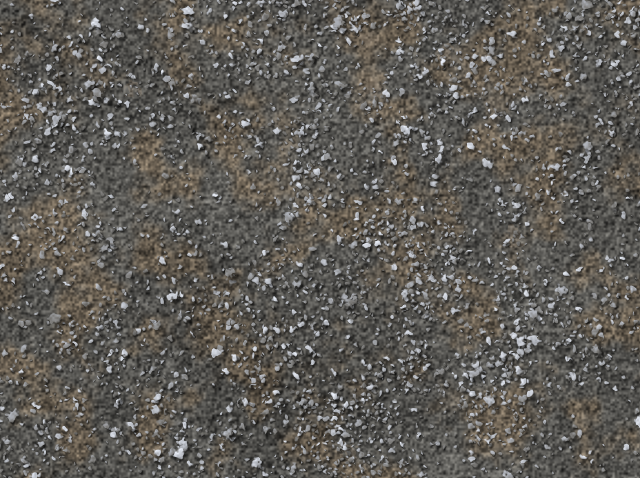
This texture is drawn by a Shadertoy shader. Its source:

```glsl
// Weathered dark asphalt sprinkled with pale blue-grey mineral crumbs.
// Layered value noise forms the gritty brown-grey ground; jittered grids
// scatter rough grains, each lit from the upper left with a small shadow.

float hash(vec2 cell, float seed) {
    uvec2 q = uvec2(ivec2(cell)) * uvec2(1597u, 3812u + 3u);
    uint n = (q.x ^ (q.y * 7919u)) + uint(seed) * 26699u;
    n = (n ^ (n >> 15)) * 73244475u;
    n = (n ^ (n >> 13)) * 73244475u;
    n ^= n >> 16;
    return float(n & 65535u) / 65535.0;
}

float noise(vec2 p, float seed) {
    vec2 i = floor(p), f = fract(p);
    f = f * f * (3.0 - 2.0 * f);
    float low = mix(hash(i, seed), hash(i + vec2(1, 0), seed), f.x);
    float high = mix(hash(i + vec2(0, 1), seed), hash(i + vec2(1, 1), seed), f.x);
    return mix(low, high, f.y);
}

float fbm(vec2 p, float seed) {
    float sum = 0.0, amp = 0.53;
    for (int k = 0; k < 4; k++) {
        sum += amp * noise(p, seed + float(k));
        p = mat2(1.6, 1.2, -1.2, 1.6) * p + 7.3;
        amp *= 0.5;
    }
    return sum;
}

// Scattered crumbs: x = coverage, y = brightness, z = cast shadow
vec3 grains(vec2 uv, float freq, float share, float seed) {
    vec2 p = uv * freq;
    vec2 wobble = vec2(noise(uv * 150.0, seed + 5.0), noise(uv * 150.0, seed + 6.0)) - 0.5;
    vec2 home = floor(p);
    float soft = 0.05 + 0.6 * freq / iResolution.y;
    vec3 result = vec3(0.0);
    for (int y = -1; y <= 1; y++)
    for (int x = -1; x <= 1; x++) {
        vec2 cell = home + vec2(x, y);
        float cluster = smoothstep(0.2, 0.8, noise(cell * 14.0 / freq, 40.0));
        float region = 0.6 + 0.8 * noise(cell * 3.0 / freq, 41.0);
        if (hash(cell, seed) > share * region * (0.35 + 1.3 * cluster)) continue;

        vec2 center = cell + vec2(hash(cell, seed + 1.0), hash(cell, seed + 2.0));
        float radius = mix(0.17, 0.42, pow(hash(cell, seed + 3.0), 1.4));
        vec2 d = p - center + wobble * 0.45;
        float angle = 6.283 * hash(cell, seed + 4.0);
        vec2 axis = vec2(cos(angle), sin(angle));
        float dist = length(vec2(dot(d, axis) * 0.85, dot(d, vec2(-axis.y, axis.x)) * 1.2));

        float cover = 1.0 - smoothstep(radius - soft, radius + soft, dist);
        float facing = dot(d, vec2(-0.6, 0.8)) / radius;
        float tone = mix(0.50, 0.84, hash(cell, seed + 7.0)) + 0.08 * clamp(facing, -1.0, 1.0);
        if (cover > result.x) result.xy = vec2(cover, tone);

        float shade = length(d - vec2(0.65, -0.75) * radius);
        result.z = max(result.z, 1.0 - smoothstep(radius * 0.6, radius * 1.4 + soft, shade));
    }
    return result;
}

void mainImage(out vec4 fragColor, in vec2 fragCoord) {
    vec2 uv = fragCoord / iResolution.y;

    // Gritty ground: broad stains, coarse grit, fine grit and side-lit relief
    float stain = fbm(uv * 5.0, 10.0);
    float grit = noise(uv * 85.0, 20.0) - 0.5;
    float fine = noise(uv * 215.0, 21.0) - 0.5;
    float relief = noise(uv * 130.0, 22.0) - noise(uv * 130.0 + vec2(-0.5, 0.6), 22.0);
    float value = 0.325 + 0.12 * (stain - 0.5) + 0.13 * grit + 0.22 * fine - 0.13 * relief;

    // Brown patches over neutral grey
    float brown = smoothstep(0.42, 0.72, fbm(uv * 13.0, 30.0));
    vec3 color = value * mix(vec3(1.01, 1.0, 0.96), vec3(1.13, 1.02, 0.87), brown);
    color *= 1.0 + 0.10 * brown;

    // Occasional worn beige spots
    vec3 spots = grains(uv, 17.0, 0.05, 50.0);
    color = mix(color, vec3(0.54, 0.49, 0.43) + 0.25 * fine, 0.45 * spots.x);

    // Pale crumbs, from fine dust to rare large chips
    for (int k = 0; k < 3; k++) {
        float freq = k == 0 ? 100.0 : k == 1 ? 62.0 : 38.0;
        float share = k == 0 ? 0.25 : k == 1 ? 0.24 : 0.07;
        vec3 g = grains(uv, freq, share, 60.0 + 10.0 * float(k));
        float tone = g.y * (k == 0 ? 0.88 : 1.0) + 0.16 * fine;
        vec3 mineral = tone * mix(vec3(1.0, 0.99, 0.97), vec3(0.98, 1.0, 1.04),
                                  smoothstep(0.45, 0.7, tone));
        color *= 1.0 - 0.38 * g.z;
        color = mix(color, mineral, g.x);
    }

    fragColor = vec4(clamp(color, 0.0, 1.0), 1.0);
}
```
